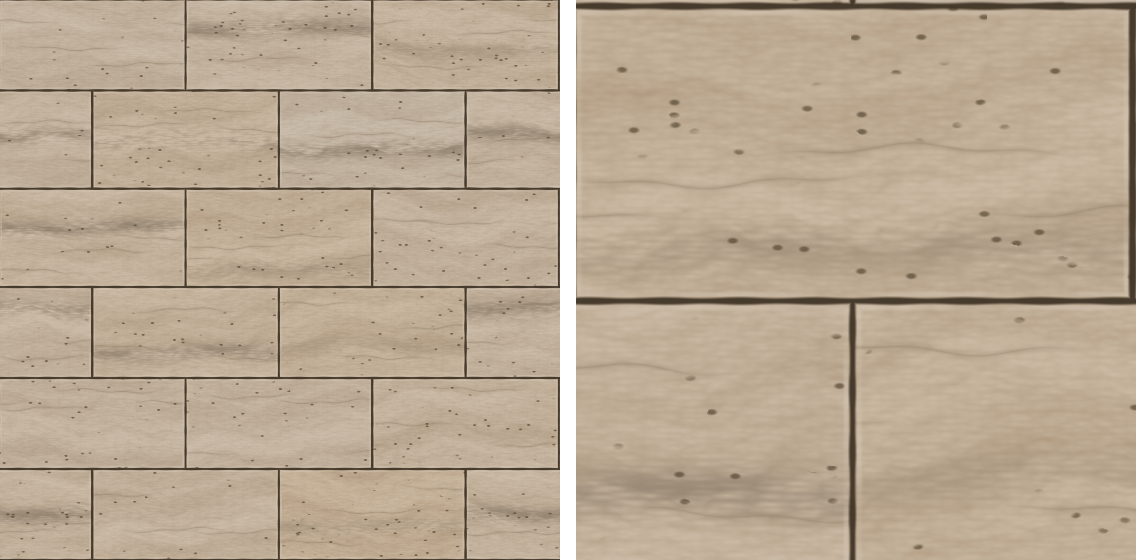
Left, the full canvas; right, a detail of the centre.
Write a three.js fragment shader that draws this texture.

```glsl
// Travertine wall in running bond: six courses of three blocks with thin dark joints.
// Layered sines lay down the wavy strata of each block; cellular noise adds
// its fine streaks and pits. Hashes vary tone, bands, veins and wear per block.
varying vec2 vUv;

float hash(vec2 p) {
  vec3 q = fract(p.xyx * 0.1031);
  q += dot(q, q.yzx + 33.33);
  return fract((q.x + q.y) * q.z);
}

// Distance to the nearest cell point, and that cell's random value
vec2 cellular(vec2 p) {
  vec2 nearest = vec2(9.0, 0.0);
  for (int j = -1; j <= 1; j++) {
    for (int i = -1; i <= 1; i++) {
      vec2 cell = floor(p) + vec2(float(i), float(j));
      vec2 point = cell + 0.1 + 0.8 * vec2(hash(cell), hash(cell + 57.0));
      float d = distance(p, point);
      if (d < nearest.x) nearest = vec2(d, hash(cell + 113.0));
    }
  }
  return nearest;
}

// Near-horizontal layers, each bending the finer ones that follow
float strata(vec2 p, float seed) {
  float sum = 0.0, amp = 0.46, freq = 45.0;
  for (int i = 0; i < 6; i++) {
    float phase = seed * (1.0 + 0.37 * float(i));
    float wave = sin(p.x * freq * 0.22 + phase)
               + 0.6 * sin(p.x * freq * 0.53 + p.y * freq * 0.4 + phase * 1.7);
    p.y += 0.4 * wave / freq;
    sum += amp * sin(p.y * freq + 0.6 * wave + phase * 2.3);
    amp *= 0.74;
    freq *= 1.8;
  }
  return sum;
}

// Height of a course's lower edge; the fourth and fifth courses are taller
float courseEdge(float i) {
  return i * 0.1625 + 0.013 * clamp(i - 3.0, 0.0, 2.0);
}

vec3 stone(vec2 p, vec2 id) {
  float seed = 40.0 * hash(id + 3.0);
  float greyness = clamp(hash(id + 11.0) * 0.8 + id.y * 0.08 - 0.1, 0.0, 1.0);
  float layers = strata(p, seed);
  vec2 offset = 31.0 * id;
  float streak = 0.5 - cellular(p * vec2(48.0, 250.0) + offset).x;
  float grain = 0.5 - cellular(p * vec2(130.0, 310.0) + offset).x;

  // Warm or grey base shaded by strata and streaks
  float shade = 0.53 + 0.3 * layers + 0.38 * streak + 0.25 * grain;
  vec3 color = mix(vec3(0.695, 0.615, 0.52), vec3(0.795, 0.73, 0.65), clamp(shade, 0.0, 1.0));
  color += mix(vec3(0.0, -0.008, -0.02), vec3(0.0, 0.012, 0.027), greyness);

  // One cloudy dark band on some blocks
  float bandY = 0.03 + 0.1 * hash(id + 23.0);
  float offBand = (p.y - bandY + 0.004 * sin(p.x * 19.0 + seed)) / 0.014;
  float band = exp(-offBand * offBand) * smoothstep(0.4, 0.9, hash(id + 29.0));
  color = mix(color, vec3(0.56, 0.505, 0.435),
              band * clamp(0.4 - 0.5 * layers - 0.6 * streak, 0.0, 0.85));

  // Thin broken veins
  for (int i = 0; i < 3; i++) {
    float k = float(i);
    float veinY = 0.015 + 0.13 * hash(id + 41.0 + 7.0 * k);
    veinY += 0.003 * sin(p.x * 31.0 + seed + k) + 0.0016 * sin(p.x * 87.0 + seed * 2.0 + k);
    float broken = smoothstep(-0.3, 0.8, sin(p.x * 17.0 + seed * 3.0 + k * 2.0));
    color = mix(color, vec3(0.56, 0.49, 0.40), 0.5 * broken * exp(-abs(p.y - veinY) / 0.0014));
  }

  // Small pits, gathered in the darker strata
  vec2 pit = cellular(p * vec2(85.0, 150.0) + offset);
  float wear = mix(0.01, 0.10, hash(id + 67.0)) + 0.05 * band;
  float pitted = step(1.0 - wear, pit.y) * (1.0 - smoothstep(0.12, 0.36, pit.x));
  color = mix(color, vec3(0.34, 0.28, 0.20), 0.7 * pitted * smoothstep(0.3, -0.3, layers));
  return color;
}

void main() {
  // Find the course and the block within it
  float course = 0.0;
  for (int i = 1; i < 6; i++) course += step(courseEdge(float(i)), vUv.y);
  float along = vUv.x * 3.0 + 0.006 + 0.5 * (1.0 - mod(course, 2.0));
  vec2 id = vec2(mod(floor(along), 3.0), course);
  vec2 local = vec2(fract(along) / 3.0, vUv.y - courseEdge(course));
  vec2 size = vec2(1.0 / 3.0, courseEdge(course + 1.0) - courseEdge(course));
  vec3 color = stone(local, id);

  // Worn pale rim around each block
  vec2 toEdge = min(local, size - local);
  float edge = min(toEdge.x, toEdge.y);
  float rim = smoothstep(0.002, 0.0035, edge) * (1.0 - smoothstep(0.004, 0.0065, edge));
  float rimWear = 0.5 + 0.5 * sin(local.x * 53.0 + local.y * 71.0 + 9.0 * hash(id));
  color = mix(color, vec3(0.83, 0.78, 0.71), rim * (0.15 + 0.4 * rimWear));

  // Dark joint with a slightly uneven soft edge
  float uneven = 0.0003 * sin(vUv.x * 140.0 + sin(vUv.y * 170.0));
  float joint = 1.0 - smoothstep(0.0008, 0.003, edge + uneven);
  color = mix(color, vec3(0.25, 0.205, 0.15), 0.95 * joint);

  gl_FragColor = vec4(color, 1.0);
}
```
